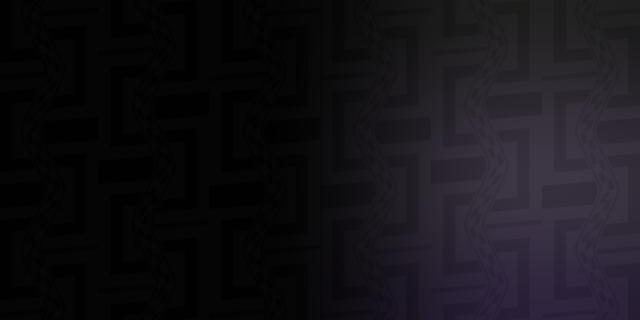
This pattern is drawn by a WebGL 2 fragment shader. Its source:

```glsl
#version 300 es
precision highp float;
// Dark meander columns split by braided zigzag cords, lit by a violet glow from the right.

uniform vec2 u_resolution;
out vec4 outColor;

const float TAU = 6.2831853;
const float PERIOD = 2.143; // full vertical repeat, in column widths

// Soft-edged 1 inside [lo, hi], 0 outside.
float band(float x, float lo, float hi, float blur) {
    return smoothstep(lo - blur, lo + blur, x) * (1.0 - smoothstep(hi - blur, hi + blur, x));
}

// Nested frames between the thick and thin slanted bars on one side of a cord.
float meander(float height, float edge, float blur) {
    float fromBar = abs(mod(height + 0.5 * PERIOD, PERIOD) - 0.5 * PERIOD);
    float thick = fromBar - 0.105;
    float thin = 0.5 * PERIOD - 0.022 - fromBar;
    float d = min(edge, min(thick, thin));
    float bars = max(1.0 - smoothstep(-blur, blur, thick),
                     0.75 * (1.0 - smoothstep(-blur, blur, thin)));
    float ring = band(d, 0.11, 0.22, blur);
    float core = smoothstep(0.33 - blur, 0.33 + blur, d);
    return max(bars, max(0.9 * ring, 0.5 * core));
}

// Two lanes of staggered slanted bricks between thin dark outlines.
float braid(float s, float y, float blur) {
    float wave = sin(TAU * (y * 5.6 - s * 3.0 + 0.5 * step(0.0, s)));
    float brick = smoothstep(-0.3, 0.3, wave) * band(abs(s), 0.002, 0.05, blur);
    float outline = band(abs(s), 0.07, 0.092, blur);
    return max(0.75 * brick, 0.65 * outline);
}

// Grey at the top, brightest right of centre, violet at the bottom.
vec3 glow(vec2 uv) {
    vec3 tint = mix(vec3(0.165, 0.125, 0.225), vec3(0.222, 0.195, 0.252), smoothstep(0.0, 0.42, uv.y));
    tint = mix(tint, vec3(0.115, 0.112, 0.11), smoothstep(0.45, 1.0, uv.y));
    float spread = smoothstep(0.4, 0.83, uv.x);
    return tint * spread * (1.0 - 0.08 * smoothstep(0.88, 1.0, uv.x));
}

void main() {
    vec2 uv = gl_FragCoord.xy / u_resolution;
    vec2 q = gl_FragCoord.xy / u_resolution.y * 2.887 + vec2(0.113, 0.0);
    float blur = 3.0 / u_resolution.y;

    // Columns come in threes; the middle one sits higher.
    float column = mod(floor(q.x), 3.0);
    float x = fract(q.x);
    float y = q.y - 0.226 * float(column == 1.0);

    // Rounded zigzag that the cord follows.
    float zigzag = asin(0.96 * cos(2.0 * TAU * (y - 1.707) / PERIOD)) / 1.287;
    float s = x - (0.5 - 0.11 * zigzag);

    // Slanted bars alternate between the two sides of the cord.
    float slanted = y - 0.09 * (x - 0.5);
    float dark = s > 0.0 ? meander(slanted - 1.685, 1.0 - x, blur)
                         : meander(slanted - 1.15, x, blur);
    float cord = 1.0 - smoothstep(0.104 - blur, 0.104 + blur, abs(s));
    dark = mix(dark, braid(s, y, blur), cord);

    // Faint seam between groups of three columns.
    float seam = float(column == 0.0) * (1.0 - smoothstep(0.012, 0.012 + 2.0 * blur, x));
    dark = max(dark, 0.6 * seam);

    vec3 light = glow(uv);
    outColor = vec4(mix(light + 0.018, light * 0.92 + 0.003, dark), 1.0);
}
```
